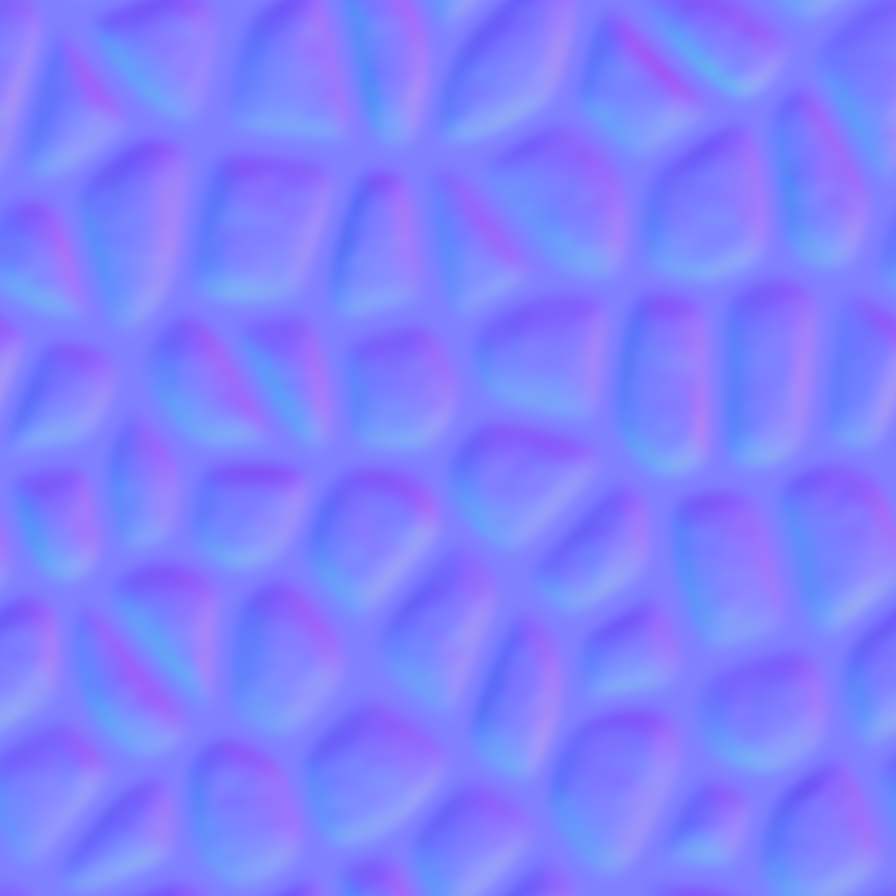
This texture map is drawn by a Shadertoy shader. Its source:

```glsl
// Tiling normal map of soft, pebbled leather or scale-like cells.
// A wrapped, staggered Voronoi pattern gives rounded domes with flat gaps;
// the slopes of that height field are encoded as a green-down normal.

const vec2 GRID = vec2(8.0, 6.0);      // cells per tile, rows must be even
const vec2 STRETCH = vec2(1.0, 0.85);  // metric that makes cells taller

vec2 hash2(vec2 c) {
    vec3 q = fract(c.xyx * vec3(0.1031, 0.1030, 0.0973));
    q += dot(q, q.yzx + 33.33);
    return fract((q.xx + q.yz) * q.zy);
}

// Smooth value noise in -1..1 that repeats after 'period' lattice steps
float wrapNoise(vec2 uv, float period, float seed) {
    vec2 p = uv * period, i = floor(p), f = fract(p);
    f = f * f * f * (f * (f * 6.0 - 15.0) + 10.0);
    vec2 a = mod(i, period) + seed, b = mod(i + 1.0, period) + seed;
    float low = mix(hash2(a).x, hash2(vec2(b.x, a.y)).x, f.x);
    float high = mix(hash2(vec2(a.x, b.y)).x, hash2(b).x, f.x);
    return mix(low, high, f.y) * 2.0 - 1.0;
}

// Jittered centre of a cell, alternate rows shifted by half a cell
vec2 cellCentre(vec2 cell) {
    vec2 jitter = 0.1 + 0.8 * hash2(mod(cell, GRID) + 17.0);
    jitter.x += 0.5 * mod(cell.y, 2.0) - 0.25;
    return (cell + jitter) / GRID * STRETCH;
}

float height(vec2 uv) {
    // Bend the cell walls a little
    vec2 bent = uv + 0.014 * vec2(wrapNoise(uv, 6.0, 3.0), wrapNoise(uv, 6.0, 41.0));
    vec2 base = floor(bent * GRID), p = bent * STRETCH;

    // Nearest centre
    vec2 home = base, toHome = vec2(9.0);
    for (int y = -1; y <= 1; y++)
    for (int x = -2; x <= 2; x++) {
        vec2 cell = base + vec2(x, y), to = cellCentre(cell) - p;
        if (dot(to, to) < dot(toHome, toHome)) { home = cell; toHome = to; }
    }

    // Smooth minimum of the wall distances, which rounds the corners
    float sum = 0.0;
    for (int y = -2; y <= 2; y++)
    for (int x = -2; x <= 2; x++) {
        if (x == 0 && y == 0) continue;
        vec2 to = cellCentre(home + vec2(x, y)) - p;
        float wall = dot(0.5 * (to + toHome), normalize(to - toHome));
        sum += exp(-wall / 0.010);
    }
    vec2 rnd = hash2(mod(home, GRID) + 71.0);
    float inside = -0.010 * log(sum) - mix(0.004, 0.009, rnd.x);
    float t = 0.003 * log(1.0 + exp(inside / 0.003));

    // Steep rim, broad dome and a slight tilt of each cell
    float rim = 0.0046 * (1.0 - exp(-t * t / 0.0004));
    float dome = 0.0075 * (1.0 - exp(-t / 0.045));
    float tilt = 1.0 + 4.0 * dot(rnd - 0.5, toHome);

    // Faint dents on the raised parts
    float dents = 0.0013 * wrapNoise(uv, 19.0, 7.0) + 0.0004 * wrapNoise(uv, 43.0, 23.0);
    return (rim + dome) * tilt + dents * smoothstep(0.0, 0.03, t);
}

void mainImage(out vec4 fragColor, in vec2 fragCoord) {
    vec2 uv = fragCoord / iResolution.xy;
    vec2 e = vec2(0.004, 0.0);
    vec2 slope = vec2(height(uv + e.xy) - height(uv - e.xy),
                      height(uv + e.yx) - height(uv - e.yx)) / (2.0 * e.x);
    vec3 normal = normalize(vec3(slope * vec2(-0.85, 1.2), 1.0));
    fragColor = vec4(normal * 0.5 + 0.5, 1.0);
}
```
